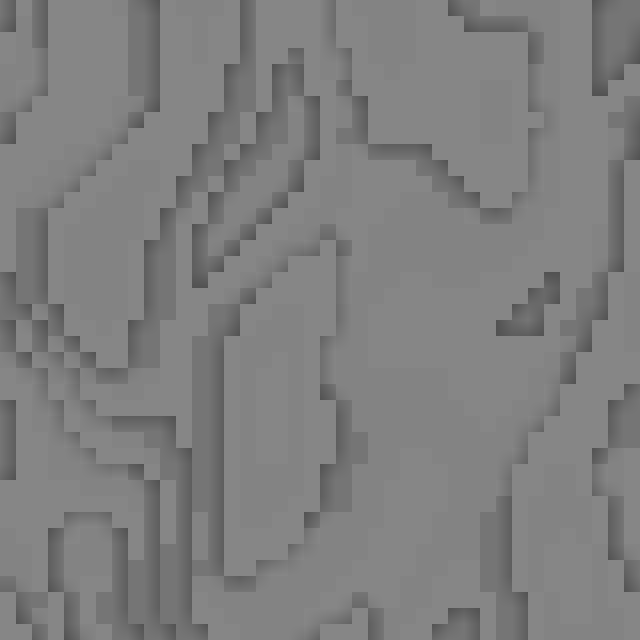
Give the GLSL for this texture map, as a WebGL 2 fragment shader.

```glsl
#version 300 es
precision highp float;

#define CELLS 40.0
#define STEPS 0.55
#define SCARP 5.0
#define BASE_GREY 0.526
#define PATCH_DROP 0.011
#define FACE_DROP 0.066
#define CORNER_DROP 0.047

uniform vec2 u_resolution;
out vec4 fragColor;

// Rolling ground, stretched upright, with a steep diagonal bank on the left
float ground(vec2 cell) {
    vec2 p = (cell + 0.5) / CELLS;
    p.x += 0.025 * sin(11.0 * p.y + 5.0 * p.x);
    float h = sin(14.0 * p.x + 2.0 * sin(4.5 * p.y + 0.6));
    h += 0.7 * sin(23.0 * p.x - 7.0 * p.y + 1.0);
    h += 0.6 * sin(6.0 * p.x + 9.0 * p.y + 2.0);
    h += SCARP * smoothstep(0.16, 0.44, p.x + 0.55 * min(p.y, 0.6));
    return h * STEPS;
}

float terrace(vec2 cell) {
    return floor(ground(cell));
}

// 1 when the neighbour at this offset stands above the cell
float higher(vec2 cell, vec2 offset, float level) {
    return step(level + 0.5, terrace(cell + offset));
}

// Occlusion of one cell corner by its two sides and its diagonal
float cornerShade(float sideX, float sideY, float diagonal) {
    return sideX * sideY > 0.5 ? 3.0 : sideX + sideY + diagonal;
}

float blockGrey(vec2 p) {
    vec2 cell = floor(p * CELLS);
    vec2 local = fract(p * CELLS);
    float level = terrace(cell);

    // Walls on the four sides
    float left = higher(cell, vec2(-1, 0), level);
    float right = higher(cell, vec2(1, 0), level);
    float down = higher(cell, vec2(0, -1), level);
    float up = higher(cell, vec2(0, 1), level);
    float wall = max(max(left, right), max(down, up));

    // Corner shadows blended across the cell
    float lowLeft = cornerShade(left, down, higher(cell, vec2(-1, -1), level));
    float lowRight = cornerShade(right, down, higher(cell, vec2(1, -1), level));
    float topLeft = cornerShade(left, up, higher(cell, vec2(-1, 1), level));
    float topRight = cornerShade(right, up, higher(cell, vec2(1, 1), level));
    float shade = mix(mix(lowLeft, lowRight, local.x),
                      mix(topLeft, topRight, local.x), local.y);

    // Flat ledges double some walls; a few walls stand on bright ground
    vec2 c = cell / CELLS;
    float run = sin(17.0 * c.x + 3.0) + sin(13.0 * c.y + 9.0 * c.x);
    float near = max(higher(cell, vec2(-2, 0), level),
                     higher(cell, vec2(2, 0), level));
    float ledge = near * (1.0 - wall) * step(0.1, run);
    float face = wall * step(-0.9, run);

    // Broad faint patches on the open ground
    float faint = step(0.6, fract(ground(cell) + 0.2));

    return BASE_GREY - PATCH_DROP * faint * (1.0 - max(ledge, face))
         - FACE_DROP * max(ledge, face) - CORNER_DROP * shade;
}

void main() {
    // Four samples per pixel smooth the block edges
    float grey = 0.0;
    for (int i = 0; i < 4; i++) {
        vec2 jitter = vec2(i % 2, i / 2) * 0.5 - 0.25;
        grey += blockGrey((gl_FragCoord.xy + jitter) / u_resolution);
    }
    fragColor = vec4(vec3(grey * 0.25), 1.0);
}
```
